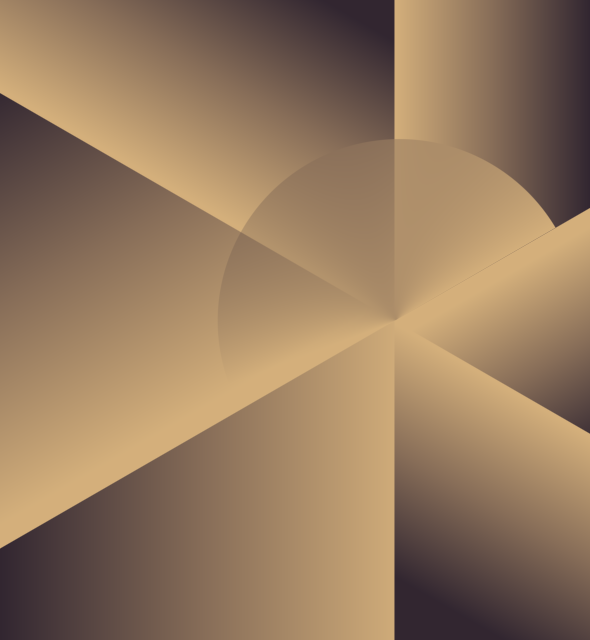
A Shadertoy shader for this background:

```glsl
// Six folded-paper wedges meet at a hub, each shaded from a lit edge into shadow.
// Every wedge is a linear ramp of the distance to its lit ray; a translucent
// half disc with a conic ramp lies over the upper left side of the hub.

#define HUB vec2(0.6686, 0.4987)      // hub, as a fraction of the canvas
#define DISC_SHIFT vec2(0.0078, 0.0)  // disc centre from the hub, in heights
#define CONIC_SHIFT vec2(0.004, 0.0)  // conic centre from the hub, in heights
#define DISC_RADIUS 0.284
#define CONIC_SPAN 2.98               // angle over which the disc fades out
#define LIGHT vec3(0.83, 0.687, 0.483)
#define MIDDLE vec3(0.53, 0.428, 0.345)
#define DARK vec3(0.195, 0.15, 0.19)

// Where each ramp starts and how long it is, clockwise from the top wedge
const float rampStart[6]  = float[6](0.0, 0.026, 0.004, -0.02, 0.032, 0.006);
const float rampLength[6] = float[6](0.305, 0.305, 0.342, 0.634, 0.595, 0.372);

// Three-stop ramp from lit to shadowed paper
vec3 paperRamp(float t) {
    t = clamp(t, 0.0, 1.0) * 2.0;
    return t < 1.0 ? mix(LIGHT, MIDDLE, t) : mix(MIDDLE, DARK, t - 1.0);
}

vec2 direction(float degrees) {
    float a = radians(degrees);
    return vec2(cos(a), sin(a));
}

// Signed distance to the line along a ray, positive on its clockwise side
float clockwiseDistance(vec2 p, vec2 ray) {
    return dot(p, vec2(ray.y, -ray.x));
}

// Blend of the six wedges, weighted by their smoothed coverage
vec3 wedges(vec2 p, float soft) {
    vec3 sum = vec3(0.0);
    float total = 0.0;
    for (int i = 0; i < 6; i++) {
        float angle = 90.0 - 60.0 * float(i);
        float lit = clockwiseDistance(p, direction(angle));
        float far = clockwiseDistance(p, direction(angle - 60.0));
        float cover = smoothstep(-soft, soft, lit) * smoothstep(-soft, soft, -far);
        sum += cover * paperRamp((lit - rampStart[i]) / rampLength[i]);
        total += cover;
    }
    return sum / max(total, 1e-4);
}

// Half disc: colour in rgb, opacity in a
vec4 halfDisc(vec2 p, float soft) {
    vec2 axis = direction(30.0);
    vec2 q = p - CONIC_SHIFT;
    float turn = atan(max(-clockwiseDistance(q, axis), 0.0), dot(q, axis));
    float t = clamp(turn / CONIC_SPAN, 0.0, 1.0);
    float inside = smoothstep(soft, -soft, length(p - DISC_SHIFT) - DISC_RADIUS);
    float upper = smoothstep(soft, -soft, clockwiseDistance(p, axis));
    return vec4(paperRamp(t), (1.0 - t) * inside * upper);
}

void mainImage(out vec4 fragColor, in vec2 fragCoord) {
    vec2 p = (fragCoord - HUB * iResolution.xy) / iResolution.y;
    float soft = 0.8 / iResolution.y;
    vec3 color = wedges(p, soft);
    vec4 disc = halfDisc(p, soft);
    fragColor = vec4(mix(color, disc.rgb, disc.a), 1.0);
}
```
